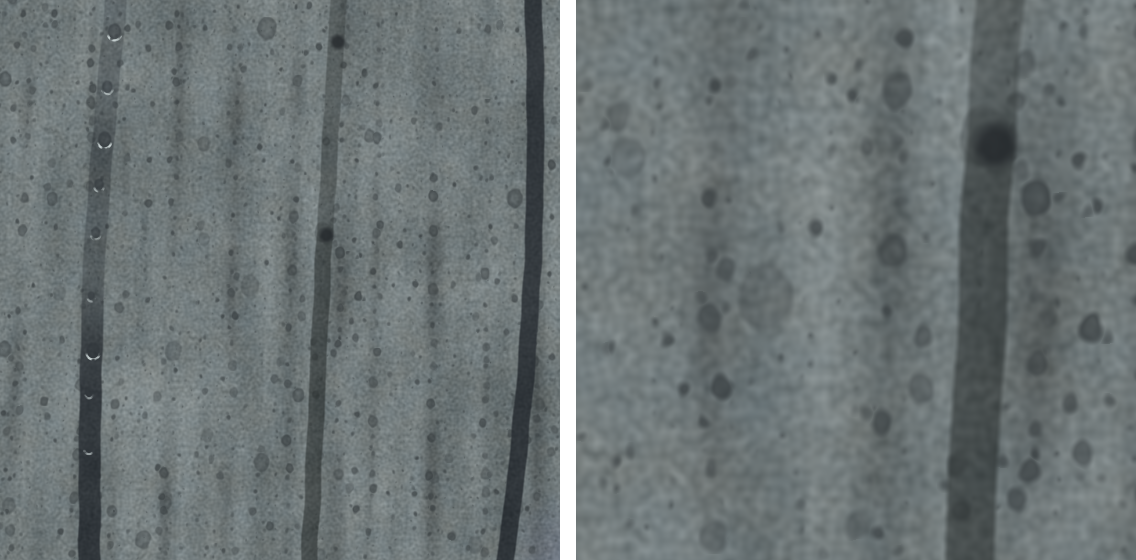
Left, the full canvas; right, a detail of the centre.
Write a Shadertoy shader that draws this texture.

```glsl
#define CONCRETE vec3(0.451, 0.486, 0.490)
#define WET vec3(0.185, 0.207, 0.226)
#define SPOT vec3(0.205, 0.228, 0.238)
#define GLINT vec3(0.80, 0.84, 0.84)
#define GRAIN 0.10
#define MOTTLE 0.07
#define TRACKS 11
#define TRACK_DARKNESS 0.22
#define LEAN 0.05
#define EDGE 0.0022

vec2 hash2(vec2 p) {
    vec3 q = fract(p.xyx * vec3(0.1031, 0.1030, 0.0973));
    q += dot(q, q.yzx + 33.33);
    return fract((q.xx + q.yz) * q.zy);
}

float gradientNoise(vec2 p) {
    vec2 i = floor(p), f = p - i;
    vec2 u = f * f * f * (f * (f * 6.0 - 15.0) + 10.0);
    vec2 o = vec2(0.0, 1.0);
    float a = dot(hash2(i) * 2.0 - 1.0, f);
    float b = dot(hash2(i + o.yx) * 2.0 - 1.0, f - o.yx);
    float c = dot(hash2(i + o.xy) * 2.0 - 1.0, f - o.xy);
    float d = dot(hash2(i + o.yy) * 2.0 - 1.0, f - o.yy);
    return mix(mix(a, b, u.x), mix(c, d, u.x), u.y);
}

float fbm(vec2 p) {
    float sum = 0.0, amp = 1.0;
    for (int i = 0; i < 4; i++) {
        sum += amp * gradientNoise(p);
        p = p * 2.03 + 17.7;
        amp *= 0.6;
    }
    return sum;
}

// Soft drop stain with a darker rim
float drop(vec2 d, float radius) {
    d.y *= 0.82;
    float dist = length(d);
    float body = 1.0 - smoothstep(radius - EDGE, radius + EDGE, dist);
    float rim = smoothstep(0.003, 0.012, radius) * (1.0 - smoothstep(0.3, 0.9, dist / radius));
    return body * (1.0 - 0.4 * rim);
}

// One randomly placed drop per occupied grid cell
float scatter(vec2 p, float cells, float chance, float rMin, float rMax) {
    vec2 id = floor(p * cells);
    vec2 place = hash2(id + cells), kind = hash2(id + cells * 3.0 + 51.0);
    vec2 d = (fract(p * cells) - 0.5 - (place - 0.5) * 0.6) / cells;
    float radius = mix(rMin, rMax, kind.x * kind.x);
    return step(kind.y, chance) * drop(d, radius) * mix(0.35, 0.9, fract(kind.x * 7.3));
}

// Coverage of a run of water whose centre line is a parabola in y
float run(vec2 p, vec3 curve, float halfWidth) {
    float offset = p.x - dot(curve, vec3(1.0, p.y, p.y * p.y));
    offset += 0.004 * gradientNoise(vec2(curve.x * 40.0, p.y * 14.0));
    return 1.0 - smoothstep(halfWidth - EDGE, halfWidth + EDGE, abs(offset));
}

// Faint vertical tracks: x = haze, y = beads
vec2 tracks(vec2 q) {
    vec2 sum = vec2(0.0);
    for (int i = 0; i < TRACKS; i++) {
        float k = float(i);
        vec2 rnd = hash2(vec2(k, 7.0));
        float centre = (k + 0.25 + 0.5 * rnd.x) / float(TRACKS);
        float dx = q.x - centre + 0.006 * gradientNoise(vec2(k * 9.0, q.y * 7.0));
        float patches = smoothstep(-0.35, 0.4, gradientNoise(vec2(k * 5.3 + 0.4, q.y * 5.0)));
        float width = mix(0.007, 0.016, rnd.y);
        sum.x += exp(-dx * dx / (width * width)) * patches * mix(0.3, 1.0, rnd.y);

        float row = floor(q.y * 30.0);
        vec2 bead = hash2(vec2(k + 20.0, row)), size = hash2(vec2(row, k + 60.0));
        vec2 d = vec2(dx + (bead.x - 0.5) * 0.009, (fract(q.y * 30.0) - 0.3 - 0.4 * bead.y) / 30.0);
        float radius = mix(0.003, 0.0095, size.x * size.x);
        sum.y = max(sum.y, drop(d, radius) * step(size.y, 0.3 + 0.5 * patches) * mix(0.4, 0.85, bead.x));
    }
    return sum;
}

void mainImage(out vec4 fragColor, in vec2 fragCoord) {
    vec2 p = fragCoord / iResolution.y;
    vec2 q = vec2(p.x - LEAN * (1.0 - p.x) * (p.y - 0.5), p.y);

    // Concrete: broad mottling, vertical wash and fine grain
    float shade = MOTTLE * fbm(p * 5.0);
    shade += MOTTLE * gradientNoise(vec2(q.x * 26.0, q.y * 2.2));
    shade += GRAIN * (0.5 * gradientNoise(p * 75.0) + gradientNoise(p * 155.0 + 9.0));
    vec3 color = CONCRETE + shade;
    color += vec3(0.012, 0.0, -0.012) * fbm(p * 17.0 + 40.0);
    color.b += 0.04 * smoothstep(0.88, 1.0, p.x) * (1.0 - smoothstep(0.0, 0.15, p.y));

    // Drop stains, with ragged outlines
    vec2 ragged = q + 0.003 * vec2(gradientNoise(p * 85.0), gradientNoise(p * 85.0 + 30.0));
    vec2 track = tracks(ragged);
    color *= 1.0 - TRACK_DARKNESS * track.x;
    float stain = max(track.y, scatter(ragged, 29.0, 0.38, 0.0025, 0.0075));
    stain = max(stain, 0.75 * scatter(ragged, 67.0, 0.30, 0.0008, 0.0032));
    stain = max(stain, 0.8 * scatter(ragged + 0.03, 11.0, 0.17, 0.010, 0.019));
    color = mix(color, SPOT, 0.8 * stain);

    // Three wet runs, each drying differently along its length
    vec3 leftCurve = vec3(0.161, -0.019, 0.066), midCurve = vec3(0.553, 0.040, 0.012);
    float patchy = gradientNoise(vec2(3.7, p.y * 13.0));
    float leftWet = mix(0.9, 0.36, smoothstep(0.36, 0.52, p.y)) + 0.22 * patchy;
    float midWet = mix(0.68, 0.46, smoothstep(0.56, 0.62, p.y)) + 0.12 * patchy;
    vec3 wet = WET + 0.35 * shade;
    float leftRun = run(p, leftCurve, 0.0195);
    color = mix(color, wet, leftRun * leftWet);
    color = mix(color, wet + vec3(0.01, 0.01, -0.01), run(p, midCurve, 0.0145) * midWet);
    color = mix(color, wet, 0.95 * run(p, vec3(0.902, 0.140, -0.090), 0.0155));

    // Dark beads resting in the middle run
    for (int i = 0; i < 2; i++) {
        float y = 0.925 - 0.345 * float(i);
        vec2 d = p - vec2(dot(midCurve, vec3(1.0, y, y * y)) + 0.003, y);
        color = mix(color, WET * 0.75, 0.8 * (1.0 - smoothstep(0.007, 0.018, length(d))));
    }

    // Shining drops in the left run: dark body, bright lower crescent
    for (int i = 0; i < 9; i++) {
        vec2 rnd = hash2(vec2(float(i), 91.0));
        float y = 0.19 + 0.094 * float(i) + 0.03 * (rnd.x - 0.5);
        vec2 d = p - vec2(dot(leftCurve, vec3(1.0, y, y * y)) + 0.008 * (rnd.y - 0.5), y);
        float radius = mix(0.006, 0.0125, rnd.y);
        color = mix(color, WET, 0.55 * drop(d - vec2(0.0, 0.004), radius));
        float ring = 1.0 - smoothstep(0.0008, 0.0032, abs(length(d) - radius));
        float lower = 1.0 - smoothstep(-0.6, 0.1, d.y / radius);
        float broken = smoothstep(-0.25, 0.15, gradientNoise(p * 110.0));
        color = mix(color, GLINT, ring * lower * broken * mix(0.45, 1.0, rnd.y));
    }

    fragColor = vec4(clamp(color, 0.0, 1.0), 1.0);
}
```
